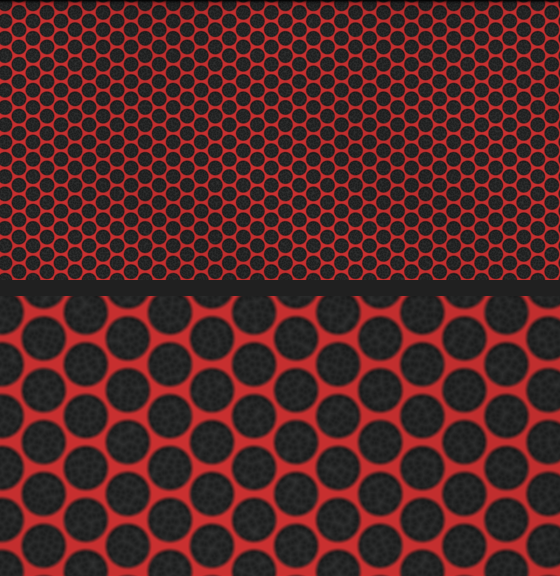
Top, the full canvas; bottom, a detail of the centre.
Give the GLSL for this pattern, as a Shadertoy shader.

```glsl
// Dark grained leather seen through a red sheet with staggered round holes.
// Two interleaved rectangular lattices place the holes; cellular noise makes
// the leather grain, and a narrow shadow falls along the top edge.

#define PERIOD vec2(0.10016, 0.06172)   // lattice period, in canvas heights
#define ORIGIN vec2(0.0677, 0.0444)     // one hole centre, from the top left
#define RADIUS 0.0262                   // hole radius
#define SOFTNESS 0.0034                 // half width of the hole edge
#define GRAIN_SCALE 115.0               // grain cells per canvas height
#define GRAIN_DEPTH 0.075               // brightness range of the grain
#define SHADOW_REACH 0.007              // fade length of the top shadow
#define RED vec3(0.77, 0.183, 0.183)
#define LEATHER vec3(0.142, 0.146, 0.146)

vec2 hash2(vec2 cell) {
    vec2 k = vec2(dot(cell, vec2(127.1, 311.7)), dot(cell, vec2(269.5, 183.3)));
    return fract(sin(k) * 43758.5);
}

// Distance to the nearest scattered point, one point per cell.
float cellular(vec2 p) {
    vec2 cell = floor(p);
    float nearest = 8.0;
    for (int j = -1; j <= 1; j++) {
        for (int i = -1; i <= 1; i++) {
            vec2 c = cell + vec2(i, j);
            vec2 offset = c + hash2(c) - p;
            nearest = min(nearest, dot(offset, offset));
        }
    }
    return sqrt(nearest);
}

// Offset from the nearest hole centre in the staggered lattice.
vec2 holeOffset(vec2 p) {
    vec2 a = mod(p + 0.5 * PERIOD, PERIOD) - 0.5 * PERIOD;
    vec2 b = mod(p, PERIOD) - 0.5 * PERIOD;
    return dot(a, a) < dot(b, b) ? a : b;
}

// Broad, faint variation in lighting.
float mottle(vec2 p) {
    return sin(p.x * 7.3 + 1.4 * sin(p.y * 4.1)) + 0.5 * sin(p.y * 9.7 - p.x * 5.2);
}

void mainImage(out vec4 fragColor, in vec2 fragCoord) {
    vec2 p = fragCoord / iResolution.y;
    p.y = 1.0 - p.y;                    // measure down from the top

    vec2 local = holeOffset(p - ORIGIN);
    float dist = length(local) - RADIUS;
    float edge = max(SOFTNESS, 0.75 / iResolution.y);
    float light = 1.0 + 0.02 * mottle(p);

    // Leather, darkened under the rim, most of all at the top.
    vec2 slanted = vec2(p.x + 0.5 * p.y, p.y - 0.5 * p.x);
    float grain = cellular(slanted * GRAIN_SCALE) - 0.45;
    float rim = smoothstep(-0.009, 0.0, dist);
    float overhang = smoothstep(0.0, -RADIUS, local.y);
    vec3 leather = LEATHER + GRAIN_DEPTH * grain;
    leather *= 1.0 - rim * (0.18 + 0.12 * overhang);

    // Red sheet around the holes.
    vec3 color = mix(leather, RED, smoothstep(-edge, edge, dist)) * light;

    // Shadow along the top edge.
    color *= 1.0 - 0.85 * exp(-pow(p.y / SHADOW_REACH, 2.0));
    color *= 1.0 - 0.25 * exp(-p.y / (3.0 * SHADOW_REACH));

    fragColor = vec4(clamp(color, 0.0, 1.0), 1.0);
}
```
